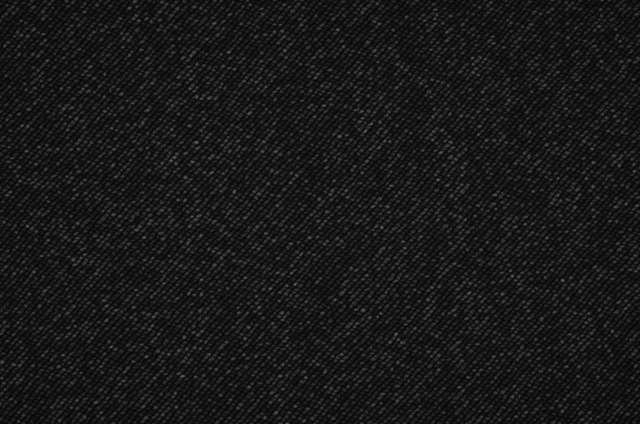
A Shadertoy shader for this texture:

```glsl
// Black denim: fine diagonal twill ribs made of short, unevenly worn stitches.

float hash(vec2 p) {
    return fract(sin(dot(p, vec2(127.1, 311.7))) * 43758.5453);
}

float noise(vec2 p) {
    vec2 cell = floor(p), f = fract(p);
    f = f * f * (3.0 - 2.0 * f);
    return mix(mix(hash(cell), hash(cell + vec2(1, 0)), f.x),
               mix(hash(cell + vec2(0, 1)), hash(cell + vec2(1, 1)), f.x), f.y);
}

// Brightness of the weave; p spans 0 to 1 across the canvas width
float twill(vec2 p) {
    // Ribs rise to the right, bent slightly by uneven yarn tension
    float across = 92.0 * p.x - 84.0 * p.y;
    across += 0.6 * noise(p * 12.0) + 0.3 * noise(p * 120.0);
    float row = floor(across);
    float rib = smoothstep(0.52, 0.14, abs(across - row - 0.5));

    // Short stitches cross each rib on a slant, shifted from row to row
    float along = 55.0 * p.x + 135.0 * p.y + 0.6 * hash(vec2(row, 7.0));
    along += 0.5 * noise(p * 150.0 + 31.0);
    float index = floor(along);
    float stitch = smoothstep(0.52, 0.1, abs(along - index - 0.5));

    // Random wear, with some threads rubbed paler
    float wear = hash(vec2(index, row));
    float shine = 0.085 + 0.14 * wear * wear;
    return rib * mix(0.4, 1.0, stitch) * shine;
}

void mainImage(out vec4 fragColor, in vec2 fragCoord) {
    vec2 uv = fragCoord / iResolution.xy;

    // Four samples per pixel keep the fine threads smooth
    float weave = 0.0;
    for (int i = 0; i < 4; i++) {
        vec2 offset = vec2(i % 2, i / 2) * 0.5 - 0.25;
        weave += 0.25 * twill((fragCoord + offset) / iResolution.x);
    }

    // Fibre grain, broad fading and faint vertical streaks
    vec2 p = fragCoord / iResolution.x;
    float grain = 0.5 + 1.05 * noise(p * 400.0);
    float fading = 0.95 + 0.05 * noise(p * 6.0) + 0.06 * noise(p * vec2(45.0, 4.0));
    float value = 0.028 + weave * grain * fading;

    // Light falls off towards the corners
    vec2 c = uv - 0.5;
    value *= 1.06 - 0.4 * dot(c, c);

    fragColor = vec4(value * vec3(0.99, 1.0, 1.01), 1.0);
}
```
